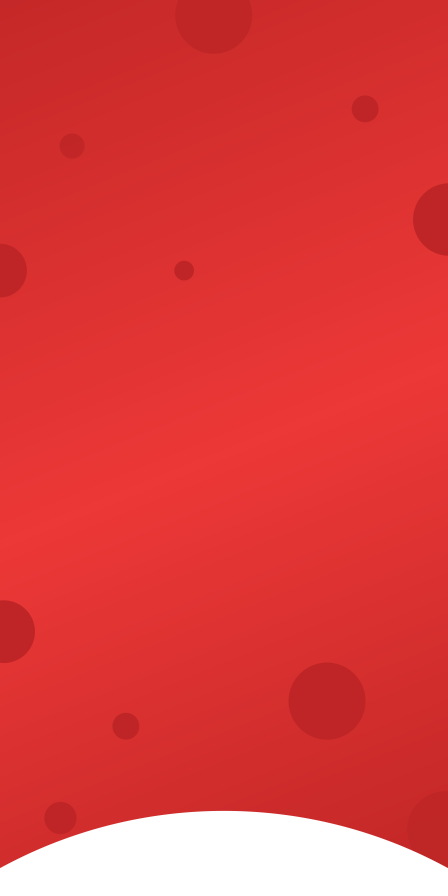
Reproduce this background procedurally as a Shadertoy shader.

```glsl
// A red backdrop with a bright diagonal ridge, scattered dark discs
// and a white hill along the bottom. The ridge is a two-sided linear
// gradient; discs and hill are antialiased circle distance functions.

const vec3 DEEP_RED = vec3(0.773, 0.157, 0.157);
const vec3 BRIGHT_RED = vec3(0.925, 0.220, 0.216);
const vec3 DISC_RED = vec3(0.748, 0.146, 0.148);
const vec3 HILL_WHITE = vec3(1.0);

// Disc centre (x, y), radius and opacity, in canvas widths
const int DISC_COUNT = 11;
const vec4 DISCS[DISC_COUNT] = vec4[](
    vec4(0.477, 1.966, 0.086, 0.90),
    vec4(0.815, 1.757, 0.030, 1.00),
    vec4(0.161, 1.674, 0.028, 0.85),
    vec4(1.003, 1.510, 0.081, 1.00),
    vec4(0.000, 1.396, 0.060, 1.00),
    vec4(0.411, 1.396, 0.022, 1.00),
    vec4(0.008, 0.590, 0.070, 1.00),
    vec4(0.730, 0.435, 0.086, 1.00),
    vec4(0.281, 0.379, 0.030, 1.00),
    vec4(0.135, 0.174, 0.036, 1.00),
    vec4(0.995, 0.148, 0.086, 0.90)
);

// Coverage of a filled circle with a soft edge one pixel wide
float circleMask(vec2 p, vec2 centre, float radius, float pixel) {
    return clamp(0.5 - (length(p - centre) - radius) / pixel, 0.0, 1.0);
}

// Linear falloff on both sides of a slanted line
vec3 ridgeGradient(vec2 p, vec2 origin, vec2 direction, float upperSpan, float lowerSpan) {
    float offset = dot(p - origin, normalize(direction));
    float span = offset < 0.0 ? upperSpan : lowerSpan;
    return mix(BRIGHT_RED, DEEP_RED, min(abs(offset) / span, 1.0));
}

void mainImage(out vec4 fragColor, in vec2 fragCoord) {
    // Canvas spans 1 by 2 units
    vec2 p = fragCoord / iResolution.xy * vec2(1.0, 2.0);
    float pixel = 2.0 / iResolution.y;

    // Background
    vec3 color = ridgeGradient(p, vec2(0.5, 0.985), vec2(0.375, -0.927), 1.115, 0.96);

    // Scattered discs
    for (int i = 0; i < DISC_COUNT; i++) {
        vec4 disc = DISCS[i];
        color = mix(color, DISC_RED, disc.w * circleMask(p, disc.xy, disc.z, pixel));
    }

    // White hill
    color = mix(color, HILL_WHITE, circleMask(p, vec2(0.5, -0.852), 1.042, pixel));

    fragColor = vec4(color, 1.0);
}
```
